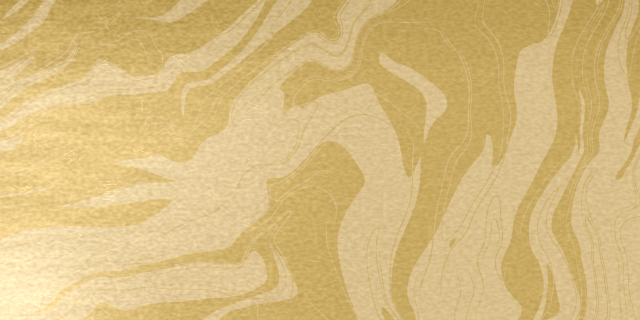
Give the GLSL for this texture, as a Shadertoy shader.

```glsl
// Marbled gold foil: two flat gold tones folded into arching bands and veins.
// Folded hyperbola coordinates carry stretched gradient noise, which is cut
// into sharp tones, then lit from the lower left and given a foil grain.

vec2 gradientAt(vec2 cell) {
    vec3 h = fract(vec3(cell.xyx) * vec3(0.1031, 0.1030, 0.0973));
    h += dot(h, h.yzx + 33.33);
    float angle = 6.2832 * fract((h.x + h.y) * h.z);
    return vec2(cos(angle), sin(angle));
}

float gradientNoise(vec2 p) {
    vec2 i = floor(p), f = fract(p);
    vec2 w = f * f * f * (f * (f * 6.0 - 15.0) + 10.0);
    vec2 e = vec2(1.0, 0.0);
    float a = dot(gradientAt(i), f);
    float b = dot(gradientAt(i + e.xy), f - e.xy);
    float c = dot(gradientAt(i + e.yx), f - e.yx);
    float d = dot(gradientAt(i + e.xx), f - e.xx);
    return mix(mix(a, b, w.x), mix(c, d, w.x), w.y);
}

vec2 noisePair(vec2 p) {
    return vec2(gradientNoise(p), gradientNoise(p + vec2(37.2, 81.7)));
}

// x runs across the arching bands, y runs along them
vec2 archCoords(vec2 p) {
    // local eddies, then broad repeated folding
    float eddies = smoothstep(-0.1, 0.35, gradientNoise(p * 2.3 + 90.4));
    for (int i = 0; i < 2; i++) p += 0.075 * eddies * noisePair(p * 6.0 + 23.1);
    for (int i = 0; i < 2; i++) p += 0.075 * noisePair(p * 3.1 + 11.6);
    p += 0.17 * noisePair(p * 1.5 + 4.3);
    vec2 axis = vec2(0.56, 0.83);
    vec2 q = p - vec2(1.05, 0.4);
    float u = dot(q, axis);
    float v = dot(q, vec2(axis.y, -axis.x));
    return vec2(0.38 * u + sqrt(v * v + 0.09), v);
}

// Hairline along the zero contour of a field, of constant width
float vein(float field, float halfWidth) {
    float dist = abs(field) / max(fwidth(field), 1e-5);
    return 1.0 - smoothstep(-0.5, 0.8, dist - halfWidth * iResolution.y);
}

// 0 is the deep gold, 1 the pale gold
float marble(vec2 p) {
    vec2 c = archCoords(p);
    float field = gradientNoise(c * vec2(6.2, 2.4) + 7.4);
    field += 0.5 * gradientNoise(c * vec2(14.0, 4.4) + 19.8);

    // parallel ribbons, fading in and out
    float ribbons = smoothstep(-0.2, 0.3, gradientNoise(c * vec2(3.0, 2.2) + 51.3));
    field += 0.27 * ribbons * sin(c.x * 64.0 + 7.0 * gradientNoise(c * vec2(4.0, 3.0)));
    field += 0.015;
    float tone = clamp(field / max(fwidth(field), 1e-5) + 0.5, 0.0, 1.0);

    // thin veins in the opposite tone
    float where = gradientNoise(c * vec2(4.0, 2.5) + 70.9);
    float fine = gradientNoise(c * vec2(13.0, 2.8) + 33.5);
    float lines = vein(fine, 0.0010) * smoothstep(-0.2, -0.05, where);
    lines = max(lines, vein(fine - 0.12, 0.0006) * smoothstep(0.0, 0.12, where));
    lines = max(lines, vein(fine + 0.14, 0.0006) * smoothstep(0.0, 0.12, -where));
    return mix(tone, 1.0 - tone, 0.7 * lines);
}

// Broad sheen, strongest at the lower left
float sheen(vec2 p) {
    float left = smoothstep(1.2, 0.0, p.x);
    float light = 0.52 * left * smoothstep(1.1, 0.45, p.y);
    vec2 band = (p - vec2(0.22, 0.55)) * vec2(1.6, 3.6);
    light += 0.42 * exp(-dot(band, band));
    vec2 corner = (p - vec2(0.0, 0.06)) * vec2(3.6, 4.8);
    light += 0.9 * exp(-dot(corner, corner));
    float brushed = gradientNoise(p * vec2(3.0, 24.0) + 9.1)
                  + 0.8 * gradientNoise(p * vec2(10.0, 70.0));
    light += mix(0.06, 0.34, left) * brushed;
    light -= 0.28 * smoothstep(0.7, 1.05, p.y);
    light -= 0.16 * smoothstep(1.6, 2.1, p.x) * smoothstep(0.4, 1.0, p.y);
    return light;
}

// Pressed foil relief with sparse bright creases
float foilGrain(vec2 p) {
    float left = smoothstep(1.5, 0.1, p.x);
    vec2 g = p + 0.005 * noisePair(p * 22.0);
    float relief = 0.7 * gradientNoise(g * vec2(42.0, 78.0))
                 + gradientNoise(g * vec2(72.0, 118.0) + 5.7);
    float crease = 1.0 - smoothstep(0.0, 0.06, abs(gradientNoise(g * vec2(18.0, 60.0))));
    crease *= smoothstep(0.15, 0.42, gradientNoise(g * vec2(9.0, 17.0) + 62.4));
    return mix(0.05, 0.078, left) * relief + mix(0.03, 0.09, left) * crease;
}

void mainImage(out vec4 fragColor, in vec2 fragCoord) {
    vec2 p = fragCoord / iResolution.y;
    vec3 deepGold = vec3(0.785, 0.665, 0.385);
    vec3 paleGold = vec3(0.85, 0.75, 0.55);
    float tone = marble(p);
    float light = sheen(p);
    vec3 color = mix(deepGold, paleGold, tone);

    // the deep tone takes more of the light and shade
    color += light * mix(vec3(0.17, 0.17, 0.18), vec3(0.125, 0.13, 0.14), tone);
    color += foilGrain(p) * vec3(1.0, 1.0, 0.95);
    fragColor = vec4(clamp(color, 0.0, 1.0), 1.0);
}
```
